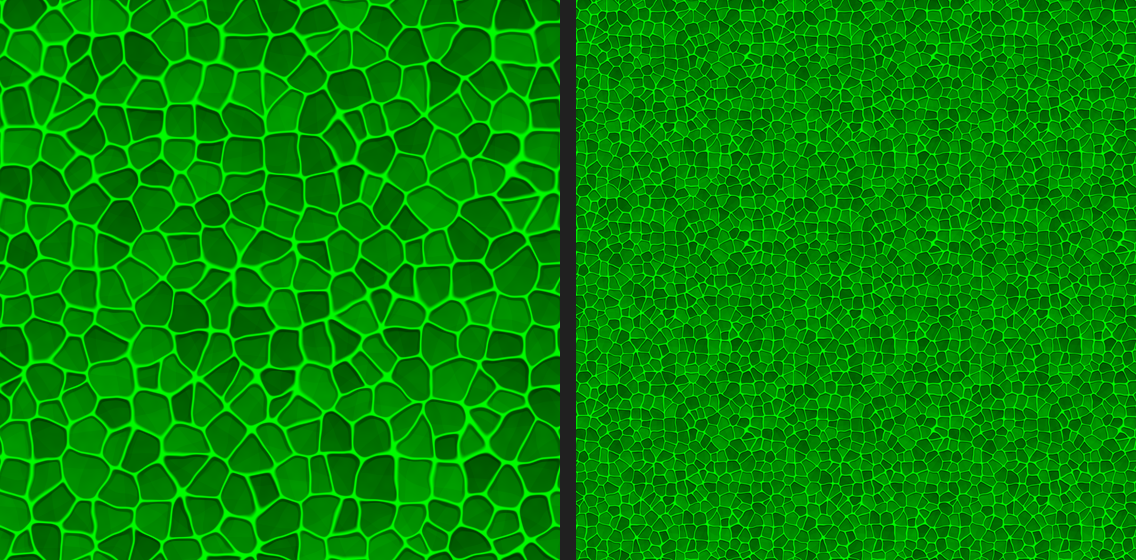
Left: one tile. Right: repeated 3 by 3.
Give the GLSL for this texture, as a WebGL 1 fragment shader.

```glsl
precision highp float;

uniform vec2 u_resolution;

#define CELLS 17.0
#define JITTER 0.88
#define SIZE_SPREAD 0.16
#define WOBBLE 0.13
#define LINE_HALF_WIDTH 0.029
#define RIM_WIDTH 0.12
#define RIM_DARKNESS 0.32
#define TONE_DARK 0.385
#define TONE_LIGHT 0.595
#define GLOW 0.98

vec3 hash3(vec2 p) {
  vec3 q = fract(p.xyx * vec3(0.1031, 0.1030, 0.0973));
  q += dot(q, q.yxz + 33.33);
  return fract((q.xxy + q.yzz) * q.zyx);
}

// Value noise that wraps after a whole number of lattice steps
vec2 noise(vec2 uv, float period) {
  vec2 p = uv * period;
  vec2 i = floor(p);
  vec2 f = p - i;
  f = f * f * (3.0 - 2.0 * f);
  vec2 a = hash3(mod(i, period) + 71.0).xy;
  vec2 b = hash3(mod(i + vec2(1.0, 0.0), period) + 71.0).xy;
  vec2 c = hash3(mod(i + vec2(0.0, 1.0), period) + 71.0).xy;
  vec2 d = hash3(mod(i + 1.0, period) + 71.0).xy;
  return mix(mix(a, b, f.x), mix(c, d, f.x), f.y);
}

// Cell seed: position in xy, size weight in z
vec3 seed(vec2 cell) {
  vec3 h = hash3(mod(cell, CELLS) + 5.0);
  return vec3(cell + 0.5 + JITTER * (h.xy - 0.5), SIZE_SPREAD * h.z);
}

float power(vec2 p, vec3 s) {
  vec2 r = p - s.xy;
  return dot(r, r) - s.z;
}

void main() {
  vec2 uv = gl_FragCoord.xy / u_resolution;
  float pixel = CELLS / min(u_resolution.x, u_resolution.y);
  vec2 p = uv * CELLS + WOBBLE * (noise(uv, 2.0 * CELLS) - 0.5);
  vec2 base = floor(p);

  // Owning cell of a weighted Voronoi diagram
  vec3 owner = vec3(0.0);
  vec2 ownerCell = base;
  float nearest = 100.0;
  for (int y = -2; y <= 2; y++) {
    for (int x = -2; x <= 2; x++) {
      vec2 cell = base + vec2(float(x), float(y));
      vec3 s = seed(cell);
      float d = power(p, s);
      if (d < nearest) {
        nearest = d;
        owner = s;
        ownerCell = cell;
      }
    }
  }

  // Smooth distance to the borders rounds the corners into fillets
  vec2 patches = noise(uv, 13.0);
  float sharpness = mix(28.0, 11.0, patches.x * patches.x);
  float total = 0.0;
  vec2 outward = vec2(0.0);
  for (int y = -2; y <= 2; y++) {
    for (int x = -2; x <= 2; x++) {
      vec3 s = seed(base + vec2(float(x), float(y)));
      vec2 gap = s.xy - owner.xy;
      float span = length(gap);
      if (span > 0.001) {
        float d = (power(p, s) - nearest) / (2.0 * span);
        float w = exp(-sharpness * d);
        total += w;
        outward += w * gap / span;
      }
    }
  }
  float inset = -log(max(total, 1e-9)) / sharpness - LINE_HALF_WIDTH;
  outward /= max(total, 1e-9);

  // Stone tone: lighter below, split by flat facets
  vec3 look = hash3(mod(ownerCell, CELLS) + 137.0);
  vec2 local = p - owner.xy;
  float tone = mix(TONE_DARK, TONE_LIGHT, look.x) - 0.045 * local.y;
  float angle = 6.2832 * look.y;
  vec2 facet = vec2(cos(angle), sin(angle));
  float cut = dot(local, facet) + 0.3 * (look.z - 0.5);
  float cross = dot(local, vec2(facet.y, -facet.x)) + 0.4 * cut - 0.16;
  tone += 0.028 * (smoothstep(-0.02, 0.02, cut) - 0.5);
  tone -= 0.02 * smoothstep(-0.015, 0.015, cross);
  tone += 0.025 * (noise(uv, 4.0 * CELLS).x - 0.5);

  // Dark bevel, strongest along upper edges
  float rimWidth = RIM_WIDTH * mix(0.6, 1.3, noise(uv, 40.0).y);
  float rim = 1.0 - smoothstep(0.55 * rimWidth, rimWidth, inset);
  float facing = clamp(0.3 + dot(outward, vec2(0.2, 0.8)), 0.0, 1.0);
  tone *= 1.0 - RIM_DARKNESS * rim * facing;

  // Bright seams, crisp in most places and soft in a few
  float softness = 0.07 * smoothstep(0.55, 0.9, patches.y) * (1.0 - facing);
  float seam = 1.0 - smoothstep(-pixel, pixel + softness, inset);
  gl_FragColor = vec4(0.0, mix(tone, GLOW, seam), 0.0, 1.0);
}
```
